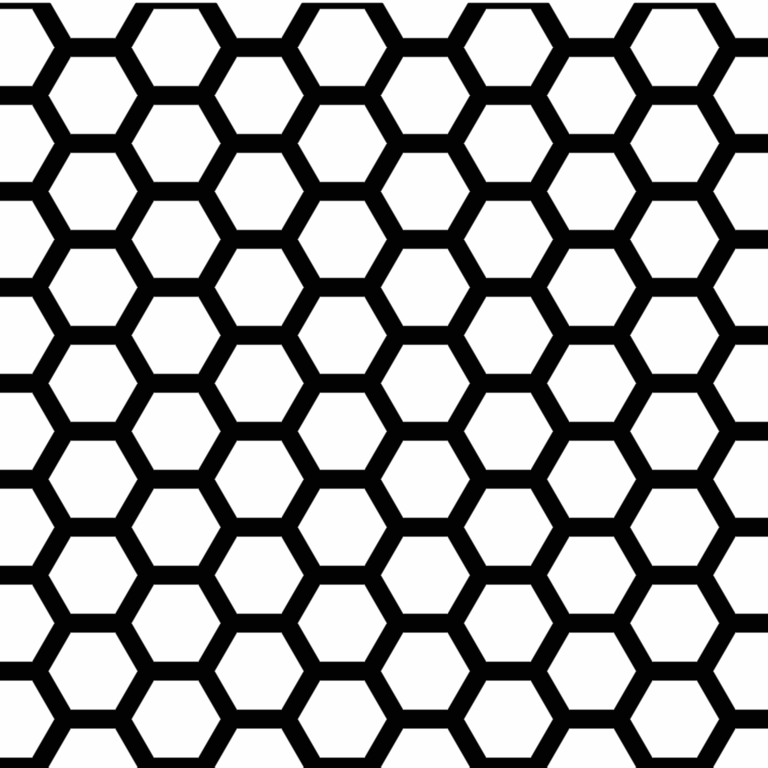
Reproduce this pattern procedurally as a WebGL 2 fragment shader.

```glsl
#version 300 es
precision highp float;
// Black honeycomb mesh of flat-topped hexagons on white, with a thin white top margin.

uniform vec2 u_resolution;
out vec4 fragColor;

const vec3 PAPER = vec3(0.995);
const vec3 INK = vec3(0.008);
const float PITCH = 0.12493;                // distance between opposite cell sides
const float LINE_WIDTH = 0.0246;
const vec2 CELL_ORIGIN = vec2(0.5539, 0.5009); // centre of one cell
const float MESH_TOP = 0.9963;              // the mesh stops here
const float EDGE_SOFTNESS = 0.0028;         // full width of the blurred edge

const vec2 SLANT = vec2(0.866025, 0.5);     // normal of the slanted sides

// Apothem of the flat-topped hexagon around the origin that passes through p.
float hexRadius(vec2 p) {
    p = abs(p);
    return max(p.y, dot(p, SLANT));
}

// Offset from the nearest point of a rectangular grid.
vec2 gridOffset(vec2 p, vec2 period) {
    return p - period * floor(p / period + 0.5);
}

// Signed distance to the white opening of the nearest cell, negative inside.
float openingDistance(vec2 p) {
    // Two interleaved rectangular grids hold all the cell centres.
    vec2 period = PITCH * vec2(2.0 * SLANT.x, 1.0);
    float even = hexRadius(gridOffset(p, period));
    float odd = hexRadius(gridOffset(p - 0.5 * period, period));
    return min(even, odd) - 0.5 * (PITCH - LINE_WIDTH);
}

void main() {
    vec2 uv = gl_FragCoord.xy / u_resolution;
    float pixel = 1.0 / min(u_resolution.x, u_resolution.y);
    float blur = 0.5 * max(EDGE_SOFTNESS, 1.5 * pixel);

    // Mesh lines, cut off below the top margin.
    float ink = smoothstep(-blur, blur, openingDistance(uv - CELL_ORIGIN));
    ink *= 1.0 - smoothstep(-blur, blur, uv.y - MESH_TOP);

    fragColor = vec4(mix(PAPER, INK, ink), 1.0);
}
```
